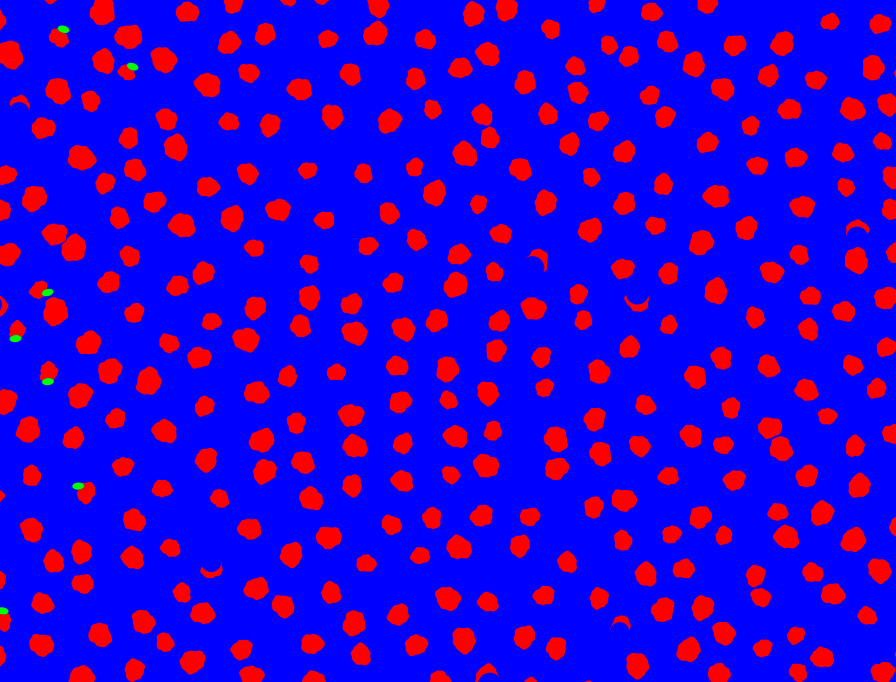
This pattern is drawn by a WebGL 1 fragment shader. Its source:

```glsl
precision highp float;
// Scattered, evenly spaced red blobs on blue, with a few green flecks near the left edge.

uniform vec2 u_resolution;

const vec3 BACKGROUND = vec3(0.0, 0.0, 1.0);
const vec3 BLOB_COLOR = vec3(1.0, 0.0, 0.0);
const vec3 FLECK_COLOR = vec3(0.0, 1.0, 0.0);

// Lengths are in canvas heights unless noted.
const float SPACING = 0.071;       // mean distance between neighbours
const float RADIUS = 0.0157;       // mean blob radius
const float RADIUS_SPREAD = 0.17;  // relative size variation
const float JITTER = 0.25;         // largest random offset, in spacings
const float WARP = 0.6;            // bending of the rows, in spacings
const float TILT = 0.33;           // rotation of the rows, in radians
const float ROW_HEIGHT = 0.866;    // hexagonal row distance, in spacings
const float BITE_CHANCE = 0.025;
const float FLECK_CHANCE = 0.17;
const float FLECK_ZONE = 0.2;      // width of the strip holding flecks
const float EDGE = 0.65;           // half width of the soft edge, in pixels
const float TAU = 6.28318;

vec3 hash3(vec2 p) {
  vec3 k = vec3(dot(p, vec2(127.1, 311.7)),
                dot(p, vec2(269.5, 183.3)),
                dot(p, vec2(419.2, 371.9)));
  return fract(sin(k) * 43758.545);
}

// Crossed shears bend the rows while keeping the density even.
vec2 warp(vec2 p) {
  return WARP * vec2(sin(0.62 * p.y + 1.3), sin(0.53 * p.x + 4.0));
}

vec2 direction(float angle) {
  return vec2(cos(angle), sin(angle));
}

// Signed distance to a lumpy, slightly stretched disc.
float blobDistance(vec2 v, float radius, vec3 seed) {
  float angle = atan(v.y, v.x);
  vec3 phase = seed * TAU;
  float lumps = 0.08 * cos(2.0 * angle + phase.x)
              + 0.05 * cos(3.0 * angle + phase.y)
              + 0.045 * cos(5.0 * angle + phase.z)
              + 0.025 * cos(9.0 * angle + phase.x + phase.y);
  return length(v) - radius * (1.0 + lumps);
}

// Approximate signed distance to a small tilted ellipse.
float fleckDistance(vec2 v, float angle) {
  vec2 axis = direction(angle);
  vec2 local = vec2(dot(v, axis), dot(v, vec2(-axis.y, axis.x)));
  return (length(local / vec2(1.0, 0.6)) - 0.55 * RADIUS) * 0.7;
}

float coverage(float d) {
  float soft = EDGE / u_resolution.y;
  return 1.0 - smoothstep(-soft, soft, d);
}

void main() {
  vec2 uv = gl_FragCoord.xy / u_resolution.y;
  mat2 tilt = mat2(cos(TILT), sin(TILT), -sin(TILT), cos(TILT));
  vec2 q = uv * tilt / SPACING;
  q -= warp(q);
  float baseRow = floor(q.y / ROW_HEIGHT);

  float blobs = 1.0;
  float flecks = 1.0;
  for (int j = -2; j <= 2; j++) {
    float row = baseRow + float(j);
    float shift = 0.5 * mod(row, 2.0);
    for (int i = -2; i <= 2; i++) {
      vec2 id = vec2(floor(q.x - shift) + float(i), row);
      vec3 place = hash3(id);
      vec3 shape = hash3(id + 37.3);
      vec3 damage = hash3(id + 81.7);

      // Displaced lattice point
      vec2 point = vec2(id.x + shift, row * ROW_HEIGHT);
      point += warp(point) + JITTER * sqrt(place.x) * direction(TAU * place.y);
      vec2 center = tilt * point * SPACING;
      vec2 v = uv - center;

      float radius = RADIUS * (1.0 + RADIUS_SPREAD * (2.0 * place.z - 1.0));
      radius *= mix(1.08, 0.98, smoothstep(0.0, 0.5, center.x));
      float d = blobDistance(v, radius, shape);
      vec2 side = direction(TAU * damage.y);

      // A few blobs are bitten into crescents
      if (damage.x < BITE_CHANCE) {
        d = max(d, radius - length(v - 0.65 * radius * side));
      }

      // Flecks take the place of part of a blob
      if (center.x < FLECK_ZONE && damage.z < FLECK_CHANCE) {
        float fleck = fleckDistance(v - 0.8 * radius * side, shape.x - 0.5);
        d = max(d + 0.2 * radius, -fleck);
        flecks = min(flecks, fleck);
      }
      blobs = min(blobs, d);
    }
  }

  vec3 color = mix(BACKGROUND, BLOB_COLOR, coverage(blobs));
  color = mix(color, FLECK_COLOR, coverage(flecks));
  gl_FragColor = vec4(color, 1.0);
}
```
